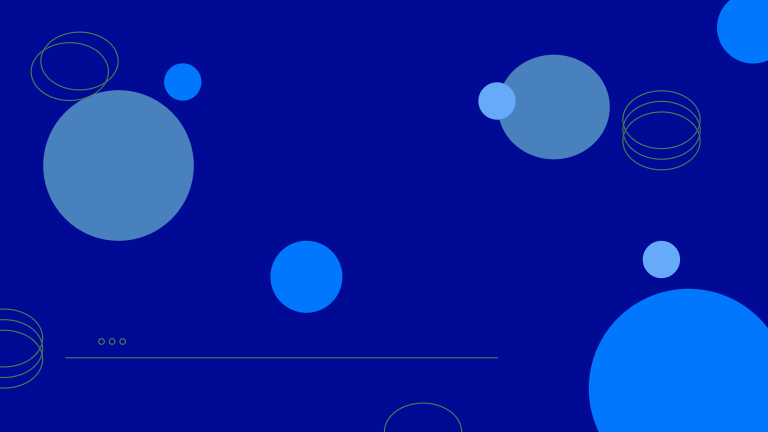
Give the GLSL for this background, as a WebGL 1 fragment shader.

```glsl
precision highp float;

uniform vec2 u_resolution;

#define NAVY vec3(0.0, 0.04, 0.58)
#define AZURE vec3(0.0, 0.465, 0.99)
#define SLATE vec3(0.285, 0.505, 0.75)
#define SKY vec3(0.395, 0.67, 0.975)
#define MOSS vec3(0.28, 0.50, 0.33)
#define STROKE 0.0026
#define SMALL_RADIUS 0.0432
#define MEDIUM_RADIUS 0.0833
#define RING_RADII vec2(0.0894, 0.0669)
#define RING_STEP 0.0245

// Approximate signed distance to an axis-aligned ellipse
float ellipseDistance(vec2 p, vec2 radii) {
  float k0 = length(p / radii);
  float k1 = length(p / (radii * radii));
  return (k0 - 1.0) * (k0 + 1e-4) / (k1 + 1e-3);
}

// Pixel coverage of a signed distance, in units of canvas height
float coverage(float d) {
  return clamp(0.5 - d * u_resolution.y, 0.0, 1.0);
}

float strokeCoverage(float d) {
  return min(coverage(abs(d) - 0.5 * STROKE), STROKE * u_resolution.y);
}

void paintDisc(inout vec3 color, vec2 p, vec2 center, vec2 radii, vec3 fill) {
  color = mix(color, fill, coverage(ellipseDistance(p - center, radii)));
}

// Row of up to three equal outlines, each shifted by offset
float ringSeries(vec2 p, vec2 first, vec2 offset, vec2 radii, int count) {
  float ink = 0.0;
  for (int i = 0; i < 3; i++) {
    if (i >= count) break;
    vec2 center = first + float(i) * offset;
    ink = max(ink, strokeCoverage(ellipseDistance(p - center, radii)));
  }
  return ink;
}

float segmentDistance(vec2 p, vec2 a, vec2 b) {
  vec2 ab = b - a;
  float t = clamp(dot(p - a, ab) / dot(ab, ab), 0.0, 1.0);
  return length(p - a - t * ab);
}

void main() {
  vec2 p = gl_FragCoord.xy / u_resolution.y;
  vec3 color = NAVY;

  // Filled discs, back to front
  paintDisc(color, p, vec2(0.2743, 0.6169), vec2(0.1743), SLATE);
  paintDisc(color, p, vec2(1.2819, 0.7523), vec2(0.1296, 0.1211), SLATE);
  paintDisc(color, p, vec2(1.5938, 0.1007), vec2(0.2308), AZURE);
  paintDisc(color, p, vec2(1.7431, 0.9363), vec2(MEDIUM_RADIUS), AZURE);
  paintDisc(color, p, vec2(0.7093, 0.3593), vec2(MEDIUM_RADIUS), AZURE);
  paintDisc(color, p, vec2(0.4231, 0.8102), vec2(SMALL_RADIUS), AZURE);
  paintDisc(color, p, vec2(1.1505, 0.7662), vec2(SMALL_RADIUS), SKY);
  paintDisc(color, p, vec2(1.5310, 0.3993), vec2(SMALL_RADIUS), SKY);

  // Overlapping elliptical outlines
  vec2 down = vec2(0.0, -RING_STEP);
  float ink = ringSeries(p, vec2(0.1840, 0.8588), vec2(-0.0225, -RING_STEP), RING_RADII, 2);
  ink = max(ink, ringSeries(p, vec2(1.5313, 0.7229), down, RING_RADII, 3));
  ink = max(ink, ringSeries(p, vec2(0.0093, 0.2176), down, RING_RADII, 3));
  ink = max(ink, ringSeries(p, vec2(0.9792, 0.0), down, RING_RADII, 1));

  // Three small rings above a horizontal rule
  ink = max(ink, ringSeries(p, vec2(0.2350, 0.2095), vec2(RING_STEP, 0.0), vec2(0.0065), 3));
  ink = max(ink, strokeCoverage(segmentDistance(p, vec2(0.1528, 0.1718), vec2(1.1516, 0.1718))));

  gl_FragColor = vec4(mix(color, MOSS, ink), 1.0);
}
```
